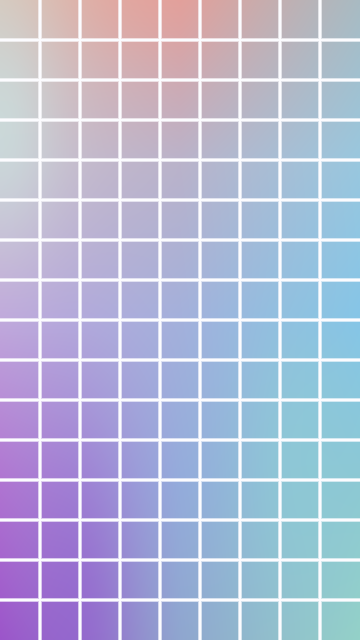
Write a Shadertoy shader that draws this background.

```glsl
const vec2 GRID = vec2(9.0, 16.0);
const float LINE_HALF_WIDTH = 0.041;
const vec3 LINE_COLOR = vec3(0.99, 0.99, 1.0);
const vec3 PALE_MINT = vec3(0.79, 0.88, 0.87);
const vec3 VIOLET = vec3(0.57, 0.35, 0.81);
const vec3 TEAL = vec3(0.55, 0.82, 0.83);
const vec3 CORAL = vec3(0.90, 0.62, 0.60);

// Five evenly spaced colour stops, from bottom to top
vec3 ramp(float t, vec3 a, vec3 b, vec3 c, vec3 d, vec3 e) {
    float s = clamp(t, 0.0, 1.0) * 4.0;
    vec3 color = mix(a, b, clamp(s, 0.0, 1.0));
    color = mix(color, c, clamp(s - 1.0, 0.0, 1.0));
    color = mix(color, d, clamp(s - 2.0, 0.0, 1.0));
    return mix(color, e, clamp(s - 3.0, 0.0, 1.0));
}

// Soft elliptical falloff
float glow(vec2 p, vec2 center, vec2 radius) {
    vec2 q = (p - center) / radius;
    return exp(-dot(q, q));
}

vec3 backdrop(vec2 uv) {
    vec3 left = ramp(uv.y, vec3(0.61, 0.33, 0.79), vec3(0.69, 0.46, 0.82),
        vec3(0.75, 0.65, 0.86), vec3(0.80, 0.74, 0.80), vec3(0.85, 0.77, 0.72));
    vec3 middle = ramp(uv.y, vec3(0.56, 0.65, 0.81), vec3(0.58, 0.67, 0.86),
        vec3(0.64, 0.69, 0.86), vec3(0.73, 0.70, 0.79), vec3(0.88, 0.63, 0.61));
    vec3 right = ramp(uv.y, vec3(0.58, 0.82, 0.78), vec3(0.55, 0.78, 0.83),
        vec3(0.52, 0.77, 0.91), vec3(0.60, 0.78, 0.87), vec3(0.66, 0.73, 0.76));

    // Blend the three vertical ramps across the canvas
    vec3 color = mix(left, middle, clamp(uv.x * 2.0, 0.0, 1.0));
    color = mix(color, right, clamp(uv.x * 2.0 - 1.0, 0.0, 1.0));

    // Local pools of colour
    color = mix(color, PALE_MINT, 0.75 * glow(uv, vec2(0.0, 0.80), vec2(0.16, 0.19)));
    color = mix(color, VIOLET, 0.50 * glow(uv, vec2(0.22, 0.0), vec2(0.13, 0.28)));
    color = mix(color, TEAL, 0.50 * glow(uv, vec2(0.82, 0.28), vec2(0.17, 0.24)));
    return mix(color, CORAL, 0.35 * glow(uv, vec2(0.40, 1.0), vec2(0.20, 0.08)));
}

// Coverage of the interior grid lines, leaving the outer border open
float gridLines(vec2 cell, vec2 count, float halfWidth, vec2 pixel) {
    vec2 nearest = clamp(floor(cell + 0.5), vec2(1.0), count - 1.0);
    vec2 distanceToLine = abs(cell - nearest);
    vec2 coverage = clamp((halfWidth - distanceToLine) / pixel + 0.5, 0.0, 1.0);
    return max(coverage.x, coverage.y);
}

void mainImage(out vec4 fragColor, in vec2 fragCoord) {
    vec2 uv = fragCoord / iResolution.xy;
    vec2 pixel = GRID / iResolution.xy;
    float lines = gridLines(uv * GRID, GRID, LINE_HALF_WIDTH, pixel);
    fragColor = vec4(mix(backdrop(uv), LINE_COLOR, lines), 1.0);
}
```
